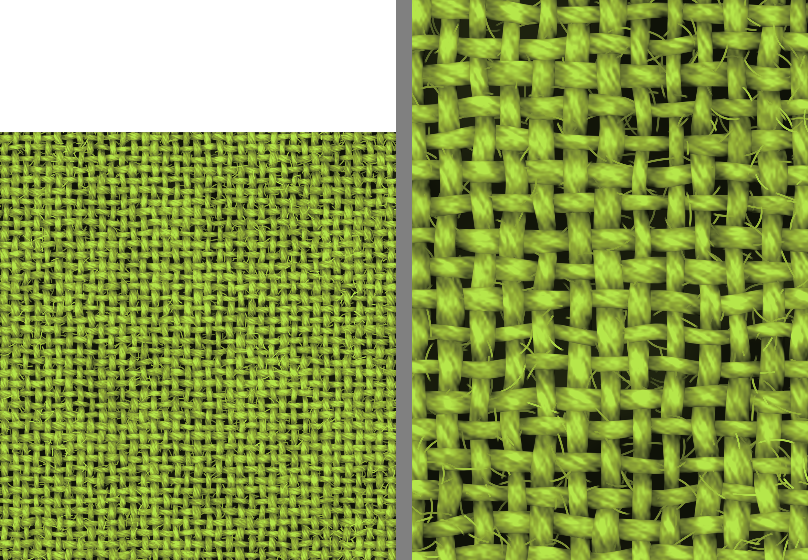
Left: the whole. Right: its middle third, enlarged.
A WebGL 2 fragment shader for this texture:

```glsl
#version 300 es
precision highp float;
// Loose green burlap in plain weave with hairy strands, below a blank white band.

#define THREADS vec2(37.0, 40.0) // strands across and down the cloth
#define CLOTH_TOP 0.764          // height of the cloth on the canvas
#define WARP_HALF 0.33           // half widths of strands, in cells
#define WEFT_HALF 0.31
#define WOBBLE 0.15              // sideways drift of a strand
#define FIBRE_CONTRAST 0.62
#define STRAYS 3                 // loose hairs per cell
#define HAIR_HALF 0.022

uniform vec2 u_resolution;
out vec4 fragColor;

const float PI = 3.14159265;

float hash(vec2 p) {
    vec3 q = fract(p.xyx * 0.1031);
    q += dot(q, q.yzx + 33.33);
    return fract((q.x + q.y) * q.z);
}

float noise(vec2 p) {
    vec2 i = floor(p), f = fract(p);
    f = f * f * (3.0 - 2.0 * f);
    return mix(mix(hash(i), hash(i + vec2(1, 0)), f.x),
               mix(hash(i + vec2(0, 1)), hash(i + vec2(1, 1)), f.x), f.y);
}

// Nearest strands of one direction: x = height, y = tone, z = coverage.
vec3 strands(float along, float across, float halfWidth, float phase, float lit, float seed, float aa) {
    vec3 top = vec3(-2.0, 0.0, 0.0);
    for (int k = -1; k <= 1; k++) {
        float id = floor(across) + float(k);
        float lane = id * 7.0 + seed;
        float centre = id + 0.5 + WOBBLE * (2.0 * noise(vec2(along * 0.55, lane)) - 1.0);
        float slub = mix(0.72, 1.28, noise(vec2(along * 0.4 + 50.0, lane)));
        float width = halfWidth * slub * mix(0.88, 1.12, hash(vec2(lane, seed)));
        float d = (across - centre) / width;
        float cover = smoothstep(-0.5 * aa, 0.5 * aa, (1.0 - abs(d)) * width);
        if (cover <= 0.0) continue;

        // Over and under bend, round section and twisted fibres
        float lift = phase * cos(PI * (along - 0.5 + id));
        float bulge = sqrt(max(0.0, 1.0 - d * d));
        float twist = noise(vec2((across - centre) * 8.0 + along * 3.5, along * 2.0 + lane));
        float fuzz = noise(vec2(across * 13.0, along * 7.0) + seed);
        float fibre = mix(twist, fuzz, 0.35) - 0.5;
        float tone = 0.23 + 0.42 * bulge + 0.28 * lift + 0.13 * lit * d + FIBRE_CONTRAST * fibre;
        float height = 0.4 * bulge + 0.8 * lift;
        if (height > top.x) top = vec3(height, tone, cover);
    }
    return top;
}

// Brightest loose hair over a point of the cloth.
float strayHairs(vec2 p, float aa) {
    float brightest = 0.0;
    for (int y = -1; y <= 1; y++)
    for (int x = -1; x <= 1; x++)
    for (int n = 0; n < STRAYS; n++) {
        vec2 cell = floor(p) + vec2(x, y);
        vec2 key = cell + float(n) * 61.0 + 200.0;
        vec2 root = cell + vec2(hash(key), hash(key + 17.3));
        float angle = PI * hash(key + 31.7);
        vec2 dir = vec2(cos(angle), sin(angle));
        vec2 q = p - root;
        vec2 l = vec2(dot(q, dir), dot(q, vec2(-dir.y, dir.x)));
        l.y += (hash(key + 43.1) - 0.5) * 1.3 * l.x * l.x;
        float reach = mix(0.2, 0.75, hash(key + 59.9));
        float line = 1.0 - smoothstep(HAIR_HALF, HAIR_HALF + aa * 0.7, abs(l.y));
        line *= 1.0 - smoothstep(reach * 0.7, reach, abs(l.x));
        brightest = max(brightest, line * mix(0.35, 0.98, hash(key + 71.3)));
    }
    return brightest;
}

// Five greens from deep gap to sunlit fibre.
vec3 clothColour(float tone) {
    float t = clamp(tone, 0.0, 1.0) * 4.0;
    vec3 c = mix(vec3(0.06, 0.07, 0.03), vec3(0.27, 0.31, 0.14), clamp(t, 0.0, 1.0));
    c = mix(c, vec3(0.44, 0.50, 0.20), clamp(t - 1.0, 0.0, 1.0));
    c = mix(c, vec3(0.57, 0.67, 0.21), clamp(t - 2.0, 0.0, 1.0));
    return mix(c, vec3(0.71, 0.90, 0.29), clamp(t - 3.0, 0.0, 1.0));
}

void main() {
    vec2 uv = gl_FragCoord.xy / u_resolution;
    vec2 p = uv * THREADS / vec2(1.0, CLOTH_TOP);
    float aa = THREADS.x / u_resolution.x;

    // Interlace both directions; the higher strand hides the lower one
    vec3 warp = strands(p.y, p.x, WARP_HALF, 1.0, -1.0, 11.0, aa);
    vec3 weft = strands(p.x, p.y, WEFT_HALF, -1.0, 1.0, 307.0, aa);
    bool warpOnTop = warp.x > weft.x;
    vec3 upper = warpOnTop ? warp : weft;
    vec3 lower = warpOnTop ? weft : warp;
    float tone = mix(lower.y * lower.z, upper.y, upper.z);

    // Uneven wear and patches of hair
    tone += 0.16 * (noise(p * 0.35 + 90.0) - 0.5);
    float hairiness = mix(0.65, 1.1, noise(p * 0.3 + 400.0));
    tone = max(tone, strayHairs(p, aa) * hairiness);

    float blank = smoothstep(-0.5, 0.5, (uv.y - CLOTH_TOP) * u_resolution.y);
    fragColor = vec4(mix(clothColour(tone), vec3(1.0), blank), 1.0);
}
```
